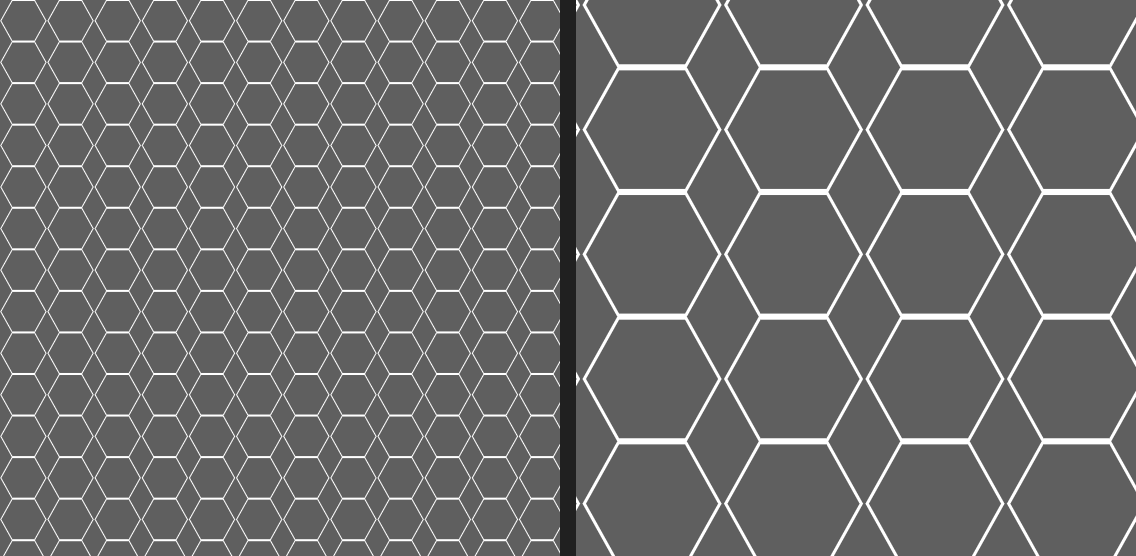
Left: the whole. Right: its middle third, enlarged.
Reproduce this pattern procedurally as a WebGL 1 fragment shader.

```glsl
precision highp float;
// Grid of outlined hexagons in straight columns on flat grey. Stacked outlines
// touch and form double-width bars; slim diamonds stay open between columns.
// Each cell folds into one quadrant and takes distances to two hexagon sides.

uniform vec2 u_resolution;

const vec2 REPEATS = vec2(11.876, 13.38);   // cells across and down the canvas
const vec2 CELL = vec2(1.0, 0.8807);        // cell size, in column pitches
const float COLUMN_SHIFT = 0.0036;          // sideways offset of the grid
const float TIP_RADIUS = 0.4917;            // centre to outer side tip
const float STROKE = 0.0216;                // width of one outline
const vec3 GROUND = vec3(0.373);
const vec3 LINE = vec3(1.0);

// Share of a pixel lying on the negative side of a distance.
float coverage(float dist, float pixel) {
  return clamp(0.5 - dist / pixel, 0.0, 1.0);
}

// Signed distances to the slanted side (x) and the flat side (y).
vec2 hexSides(vec2 p, float radius, float halfHeight) {
  vec2 q = abs(p);
  vec2 slantNormal = normalize(vec2(halfHeight, 0.5 * radius));
  return vec2(dot(q - vec2(radius, 0.0), slantNormal), q.y - halfHeight);
}

// Outline drawn inward; the cell border itself closes the flat sides.
float hexOutline(vec2 p, float radius, float halfHeight, float stroke, float pixel) {
  vec2 sides = hexSides(p, radius, halfHeight);
  float outer = coverage(sides.x, pixel);
  float inner = coverage(max(sides.x, sides.y) + stroke, pixel);
  return outer - inner;
}

void main() {
  // Rows are counted from the top edge, where a bar is cut in half.
  vec2 uv = gl_FragCoord.xy / u_resolution;
  vec2 grid = vec2(uv.x, 1.0 - uv.y) * REPEATS + vec2(COLUMN_SHIFT, 0.0);
  vec2 local = (fract(grid) - 0.5) * CELL;

  float pixel = REPEATS.x / u_resolution.x;
  float line = hexOutline(local, TIP_RADIUS, 0.5 * CELL.y, STROKE, pixel);
  gl_FragColor = vec4(mix(GROUND, LINE, line), 1.0);
}
```
